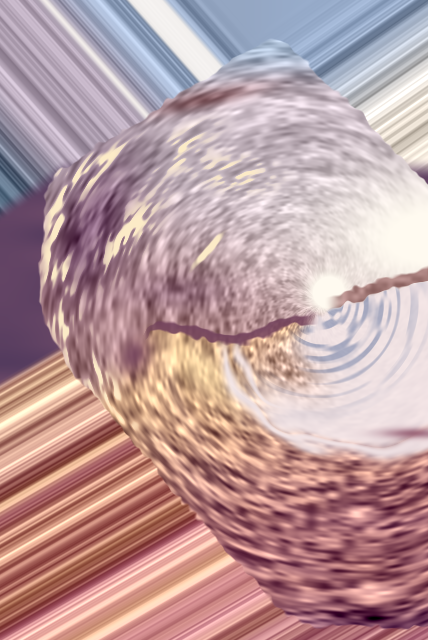
This background is drawn by a Shadertoy shader. Its source:

```glsl
// A curling, sunlit wave: a rounded body of swirling water around a bright eye.
// Smoothed half-planes bound the body, polar noise draws its currents,
// and one-dimensional noise fills the corners with slanted streaks.

float hash(vec2 p) {
  vec3 q = fract(p.xyx * .1031);
  q += dot(q, q.yzx + 33.33);
  return fract((q.x + q.y) * q.z);
}

float noise(vec2 p) {
  vec2 i = floor(p), f = fract(p);
  f *= f * (3. - 2. * f);
  return mix(mix(hash(i), hash(i + vec2(1, 0)), f.x),
             mix(hash(i + vec2(0, 1)), hash(i + vec2(1, 1)), f.x), f.y);
}

// Soft rotated elliptical patch
float spot(vec2 p, vec2 center, vec2 size, float angle) {
  p -= center;
  float c = cos(angle), s = sin(angle);
  p = vec2(c * p.x + s * p.y, c * p.y - s * p.x) / size;
  return exp(-dot(p, p));
}

// Soft line of the given half width
float band(float x, float width) {
  return exp(-x * x / (width * width));
}

float smoothMax(float a, float b, float k) {
  float h = max(k - abs(a - b), 0.) / k;
  return max(a, b) + .25 * h * h * k;
}

float bodyDistance(vec2 p) {
  float d = dot(p, vec2(-.538, .843)) - .567;
  d = smoothMax(d, dot(p, vec2(.73, .684)) - .971, .04);
  d = smoothMax(d, .064 - p.x, .03);
  d = smoothMax(d, .358 - dot(p, vec2(.753, .659)), .06);
  d = smoothMax(d, .022 - p.y, .03);
  return d + .012 * (noise(p * 22.) - .5) + .008 * (noise(p * 85.) - .5);
}

// Stripe brightness around zero, varying along one axis
float stripes(float s, float seed) {
  float sum = 0., gain = .4, freq = 40.;
  for (int i = 0; i < 4; i++) {
    sum += gain * (noise(vec2(s * freq + 50., seed)) - .5);
    freq *= 2.1;
    gain *= .9;
  }
  return sum;
}

vec3 streakedCorners(vec2 p) {
  // Upper left: teal, mauve, then blue with white rays
  float s = dot(p, vec2(.75, .66));
  vec3 color = mix(vec3(.27, .36, .45), vec3(.7, .64, .71), smoothstep(.46, .58, s));
  color = mix(color, vec3(.58, .65, .76), smoothstep(.69, .78, s));
  color += stripes(s, 3.) * .6 * smoothstep(.93, .82, s);
  float ray = smoothstep(.805, .812, s) * smoothstep(.858, .848, s);
  ray = max(ray, band(s - .712, .006));
  color = mix(color, vec3(.99, .97, .95), ray * .9);

  // Upper right: blue turning to cream
  s = dot(p, vec2(-.57, .82));
  vec3 right = mix(vec3(.95, .91, .86), vec3(.59, .67, .79), smoothstep(.3, .48, s));
  right += stripes(s, 17.) * .65 * smoothstep(.56, .42, s);
  color = mix(color, right, smoothstep(.36, .48, p.x));

  // Left: plum shadow
  vec3 plum = mix(vec3(.31, .22, .36), vec3(.43, .29, .41), noise(p * vec2(8, 30)));
  color = mix(plum, color, smoothstep(-.01, .025, p.y - .66 - .7 * min(p.x, .1)));

  // Lower left: rose and ochre bands with cream near the top
  s = dot(p, vec2(-.5, .86));
  vec3 warm = mix(vec3(.72, .42, .47), vec3(.78, .56, .42), noise(vec2(s * 50. + 40., 7)));
  warm = mix(warm, vec3(.85, .72, .58), smoothstep(.1, .3, s) * .65);
  warm = mix(warm, vec3(.47, .17, .34), smoothstep(-.1, -.24, s) * .5);
  warm += stripes(s, 29.) * vec3(.85, .95, .8);
  return mix(color, warm, smoothstep(.35, .335, s) * step(p.y, .5));
}

vec3 water(vec2 p, float d) {
  // Waterline height and swirl coordinates, unbroken on either side of it
  float line = .461 + .014 * cos(p.x * 27. - 6.75) + .06 * p.x - .9 * max(.235 - p.x, 0.);
  line = mix(line, .357 + .31 * p.x, smoothstep(.49, .51, p.x));
  float h = p.y - line + .01 * (noise(p * 85.) - .5);
  vec2 q = p - vec2(.5, .525);
  float r = length(q) + .022 * noise(p * 8.), a = atan(q.y, -q.x);
  if (a > 1.6 && h < .004) a -= 6.2832;
  float broad = noise(vec2(a * 4., r * 50. + a * 3.)) - .5;
  float fine = .6 * (noise(vec2(a * 8., r * 125.)) + noise(vec2(a * 19., r * 215. + a * 9.))) - .6;

  // Upper curl
  vec3 upper = mix(vec3(.7, .54, .55), vec3(.77, .71, .75), smoothstep(.48, .74, p.y + .2 * p.x - .06));
  upper = mix(upper, vec3(.67, .74, .83), smoothstep(.85, .93, p.y));
  upper = mix(upper, vec3(.43, .27, .4), .9 * spot(p, vec2(.14, .635), vec2(.065, .13), -.35));
  upper = mix(upper, vec3(.52, .36, .44), .7 * spot(p, vec2(.28, .545), vec2(.09, .03), 0.));
  upper = mix(upper, vec3(.56, .38, .4), .8 * spot(p, vec2(.32, .845), vec2(.1, .014), .22));
  upper += fine * .44 + broad * .2;
  float glow = spot(p, vec2(.67, .63), vec2(.21, .12), .1) + band(length(p - vec2(.51, .54)), .03);
  upper = mix(upper, vec3(1, .98, .94), min(glow * 1.1, 1.));

  // Lower face: gold sinking into rose and plum
  vec3 lower = mix(vec3(.65, .41, .44), vec3(.82, .65, .52), smoothstep(.1, .42, p.y - .25 * p.x + .075));
  lower = mix(lower, vec3(.43, .22, .34), smoothstep(.08, .02, p.y));
  lower += fine * vec3(.82, .78, .6) + broad * .15;
  lower = mix(lower, vec3(.97, .86, .64), .6 * spot(p, vec2(.32, .42), vec2(.085, .035), -.7));

  // Pale foam sweeping beneath the eye
  float sweep = r - .157 + .055 * a + .025 * broad;
  float foam = smoothstep(.012, -.018, sweep) * smoothstep(-.5, -1.3, a);
  foam = max(foam, max(band(sweep, .01), band(sweep + .03, .008)) * smoothstep(-.25, -.6, a));
  float ripple = smoothstep(.45, .8, noise(vec2(a * 2., r * 150.))) * smoothstep(.22, .1, r);
  lower = mix(lower, mix(vec3(.95, .9, .91), vec3(.64, .66, .76), ripple), foam * .95);
  lower = mix(lower, vec3(.77, .6, .52) + fine * .8, .85 * spot(p, vec2(.445, .425), vec2(.055, .03), -.6));
  lower = mix(lower, vec3(.55, .32, .41), .8 * spot(p, vec2(.645, .323), vec2(.05, .008), 0.));

  // Dark shores along the waterline
  float soft = .004 + .05 * smoothstep(.26, .18, p.x);
  vec3 color = mix(lower, upper, smoothstep(-soft, soft, h));
  float shore = smoothstep(.01, .005, abs(h)) * smoothstep(.2, .25, p.x) * smoothstep(.5, .47, p.x);
  shore = max(shore, spot(p, vec2(.21, .445), vec2(.025, .035), -.4));
  color = mix(color, vec3(.45, .26, .36), shore * .9);
  float land = smoothstep(-.001, .002, h) * smoothstep(.023, .018, h) * smoothstep(.505, .54, p.x);
  color = mix(color, vec3(.53, .37, .36) + noise(p * 110.) * .25, land);

  // Sun glints on the rim and the shoulder
  float lit = band(d + .024, .022) * smoothstep(.26, .14, p.x);
  lit += spot(p, vec2(.365, .729), vec2(.05, .023), -.1) + spot(p, vec2(.28, .765), vec2(.05, .022), .6);
  lit += spot(p, vec2(.2, .63), vec2(.075, .025), .95);
  float glint = smoothstep(0., .12, fine * .6 + broad * .3) * min(lit * 1.3, 1.);
  glint = max(glint, smoothstep(.3, .7, spot(p, vec2(.325, .61), vec2(.045, .007), .85) + fine * .3));
  return mix(color, vec3(.99, .92, .78), glint);
}

void mainImage(out vec4 fragColor, in vec2 fragCoord) {
  vec2 p = fragCoord / iResolution.xy * vec2(.667, 1);
  float d = bodyDistance(p), edge = 1.2 / iResolution.y;
  vec3 color = mix(water(p, d), streakedCorners(p), smoothstep(-edge, edge, d));
  fragColor = vec4(clamp(color, 0., 1.), 1);
}
```
